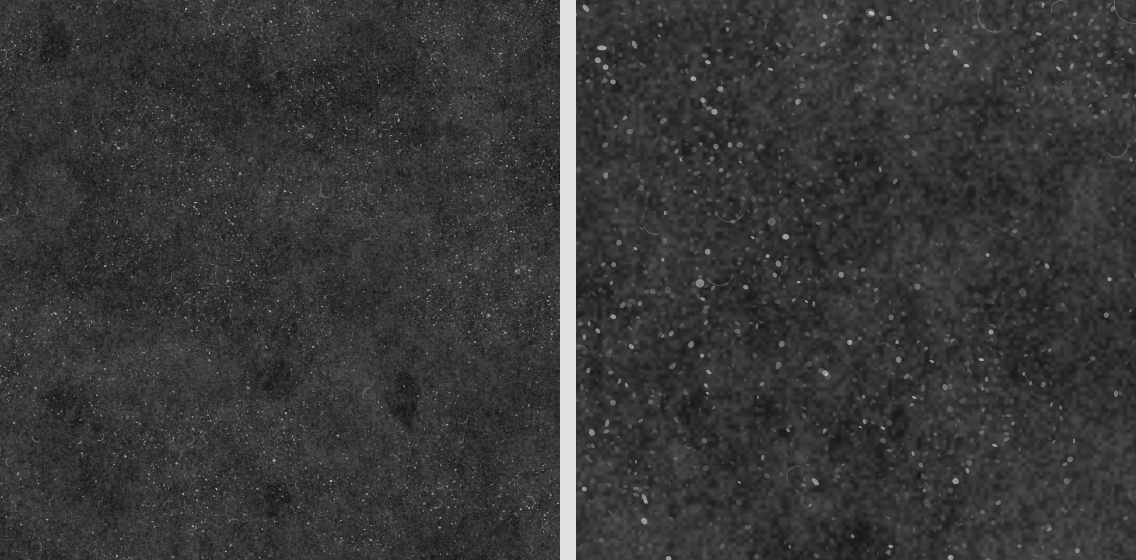
Left, the full canvas; right, a detail of the centre.
Reproduce this texture procedurally as a WebGL 1 fragment shader.

```glsl
precision highp float;
// Dark weathered stone: cloudy charcoal ground with fine grain, ragged dark
// and pale stains, clustered mineral specks and a few thin shell-like arcs.
// Layers of value noise are summed, then jittered-cell specks are added.
uniform vec2 u_resolution;

const float TAU = 6.2831853;
const float GROUND = 0.197;
const float DARKEST = 0.10;
const float BRIGHTEST = 0.72;

// Sine-free hashes
float hash1(vec2 p) {
  vec3 q = fract(vec3(p.xyx) * 0.1031);
  q += dot(q, q.yzx + 33.33);
  return fract((q.x + q.y) * q.z);
}

vec3 hash3(vec2 p) {
  vec3 q = fract(vec3(p.xyx) * vec3(0.1031, 0.1030, 0.0973));
  q += dot(q, q.yxz + 33.33);
  return fract((q.xxy + q.yzz) * q.zyx);
}

float noise(vec2 p) {
  vec2 i = floor(p);
  vec2 f = fract(p);
  f = f * f * (3.0 - 2.0 * f);
  float low = mix(hash1(i), hash1(i + vec2(1.0, 0.0)), f.x);
  float high = mix(hash1(i + vec2(0.0, 1.0)), hash1(i + 1.0), f.x);
  return mix(low, high, f.y);
}

float fbm(vec2 p) {
  float sum = 0.0;
  float weight = 0.533;
  for (int i = 0; i < 4; i++) {
    sum += weight * noise(p);
    p = mat2(1.6, 1.2, -1.2, 1.6) * p + 17.3;
    weight *= 0.5;
  }
  return sum;
}

vec2 direction(float turn) {
  return vec2(cos(turn * TAU), sin(turn * TAU));
}

// Randomly turned oval flecks; radius is a fraction of a cell
float specks(vec2 uv, float cells, float density, float radius, float pixel, float seed) {
  vec2 p = uv * cells;
  vec2 home = floor(p);
  float edge = 0.6 * pixel * cells;
  float light = 0.0;
  for (int y = -1; y <= 1; y++) {
    for (int x = -1; x <= 1; x++) {
      vec2 cell = home + vec2(float(x), float(y));
      vec3 place = hash3(cell + seed);
      vec3 trait = hash3(cell + seed + 57.0);
      vec2 axis = direction(place.z);
      vec2 d = p - cell - place.xy;
      d = vec2(dot(d, axis), dot(d, vec2(-axis.y, axis.x)) * mix(1.0, 2.0, trait.y));
      float size = radius * mix(0.6, 1.1, trait.z);
      float cover = 1.0 - smoothstep(size - edge, size + edge, length(d));
      float strength = mix(0.25, 1.0, place.z * place.z);
      light = max(light, cover * strength * step(trait.x, density));
    }
  }
  return light;
}

// Thin broken rings, one at most in each cell
float arcs(vec2 uv, float cells, float density, float pixel, float seed) {
  vec2 p = uv * cells;
  vec2 cell = floor(p);
  vec3 place = hash3(cell + seed);
  vec3 trait = hash3(cell + seed + 31.0);
  vec2 d = fract(p) - mix(vec2(0.36), vec2(0.64), place.xy);
  float reach = length(d);
  float edge = pixel * cells;
  float line = 1.0 - smoothstep(0.0, edge, abs(reach - mix(0.12, 0.3, trait.y)));
  float facing = dot(d, direction(place.z)) / max(reach, 0.001);
  return line * smoothstep(0.1, 0.6, facing) * step(trait.x, density);
}

// Sparse ragged blotches whose outline is bent by noise
float stains(vec2 uv, float cells, float density, float radius, float seed) {
  vec2 bend = vec2(fbm(uv * 22.0 + seed), fbm(uv * 22.0 + seed + 40.0)) - 0.5;
  vec2 p = uv * cells + bend * 0.09 * cells;
  vec3 place = hash3(floor(p) + seed);
  vec2 d = fract(p) - mix(vec2(0.35), vec2(0.65), place.xy);
  return (1.0 - smoothstep(radius * 0.6, radius, length(d))) * step(place.z, density);
}

void main() {
  float side = min(u_resolution.x, u_resolution.y);
  vec2 uv = gl_FragCoord.xy / side;
  float pixel = 1.0 / side;

  // Clouds, mottling, faint upright streaks and grain
  float tone = GROUND + 0.10 * (fbm(uv * 6.0) - 0.5);
  tone += 0.10 * (fbm(uv * 38.0 + 9.0) - 0.5);
  tone += 0.03 * (noise(uv * vec2(210.0, 45.0) + 5.0) - 0.5);
  tone += 0.06 * (noise(uv * 190.0 + 3.0) - 0.5);
  tone += 0.11 * (noise(uv * 400.0) - 0.5);

  // Stains
  tone += 0.030 * stains(uv, 4.0, 0.28, 0.30, 12.0);
  tone -= 0.065 * stains(uv, 5.0, 0.16, 0.20, 83.0);

  // Dust, specks, chips and arcs gather in the same clusters
  float cluster = mix(0.4, 1.9, smoothstep(0.36, 0.68, fbm(uv * 9.0 + 61.0)));
  tone += 0.13 * specks(uv, 210.0, 0.26 * cluster, 0.34, pixel, 7.0);
  tone += 0.42 * specks(uv, 150.0, 0.13 * cluster, 0.27, pixel, 149.0);
  tone += 0.42 * specks(uv, 72.0, 0.055 * cluster, 0.19, pixel, 271.0);
  tone += 0.22 * specks(uv, 30.0, 0.022 * cluster, 0.17, pixel, 397.0);
  tone += 0.16 * arcs(uv, 25.0, 0.10 * cluster, pixel, 521.0);

  gl_FragColor = vec4(vec3(clamp(tone, DARKEST, BRIGHTEST)), 1.0);
}
```
